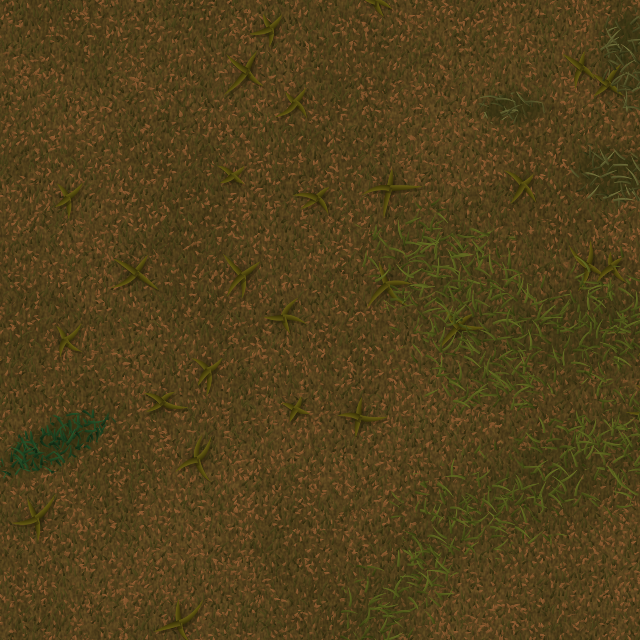
Reproduce this texture procedurally as a three.js fragment shader.

```glsl
// Brown forest soil with orange litter, grass patches, dry tufts and small curved-leaf plants.
varying vec2 vUv;

vec3 hash3(vec2 p) {
  vec3 q = fract(p.xyx * vec3(0.1031, 0.1030, 0.0973));
  q += dot(q, q.yxz + 33.33);
  return fract((q.xxy + q.yzz) * q.zyx);
}

float gradientDot(vec2 cell, vec2 offset) {
  float a = 6.2832 * hash3(cell + 17.0).x;
  return dot(vec2(cos(a), sin(a)), offset);
}

// Gradient noise, about -0.7 to 0.7
float noise(vec2 p) {
  vec2 i = floor(p), f = fract(p);
  vec2 u = f * f * f * (f * (f * 6.0 - 15.0) + 10.0);
  vec2 e = vec2(1.0, 0.0);
  return mix(mix(gradientDot(i, f), gradientDot(i + e, f - e), u.x),
             mix(gradientDot(i + e.yx, f - e.yx), gradientDot(i + 1.0, f - 1.0), u.x), u.y);
}

float capsule(vec2 p, vec2 a, vec2 b, float radius) {
  vec2 ab = b - a;
  return length(p - a - ab * clamp(dot(p - a, ab) / dot(ab, ab), 0.0, 1.0)) - radius;
}

float ellipseMask(vec2 p, vec2 center, vec2 radii) {
  return 1.0 - smoothstep(0.5, 1.2, length((p - center) / radii));
}

// Tapered, bent leaf from the origin: x = coverage, y = position along it, z = side
vec3 blade(vec2 p, float angle, float len, float bend, float halfWidth) {
  vec2 axis = vec2(sin(angle), cos(angle));
  vec2 q = vec2(dot(p, vec2(axis.y, -axis.x)), dot(p, axis));
  float t = clamp(q.y / len, 0.0, 1.0);
  float slope = 2.0 * bend * t;
  float x = (q.x - bend * len * t * t) / sqrt(1.0 + slope * slope);
  float d = max(abs(x) - halfWidth * (1.0 - t * t), max(-q.y, q.y - len));
  return vec3(1.0 - smoothstep(-0.0006, 0.0011, d), t, clamp(x / halfWidth, -1.0, 1.0));
}

// One jittered layer of blades; size = length and half width, lean = mean angle and spread
vec3 bladeLayer(vec3 color, vec2 uv, float cells, float amount, vec2 size, vec2 lean,
                vec3 dark, vec3 light, float seed) {
  if (amount < 0.01) return color;
  vec2 home = floor(uv * cells + seed * 0.37);
  for (int j = -1; j <= 1; j++) for (int i = -1; i <= 1; i++) {
    vec2 cell = home + vec2(float(i), float(j));
    vec3 r = hash3(cell + seed * 13.0 + 5.0), s = hash3(cell + seed * 29.0 + 71.0);
    vec2 root = (cell + r.xy - seed * 0.37) / cells;
    vec3 b = blade(uv - root, lean.x + (s.x - 0.5) * lean.y,
                   size.x * (0.55 + 0.45 * s.y), (s.z - 0.5) * 1.3, size.y);
    float shown = smoothstep(r.z - 0.06, r.z + 0.06, amount);
    vec3 tint = mix(dark, light, clamp(0.15 + 0.45 * b.y + 0.6 * (s.y - 0.3) - 0.15 * b.z, 0.0, 1.0));
    color = mix(color, tint, b.x * shown);
  }
  return color;
}

// Scattered rosettes of ochre leaves with a soft shadow
vec3 plants(vec3 color, vec2 uv) {
  const float CELLS = 7.5;
  vec2 home = floor(uv * CELLS);
  for (int j = -1; j <= 1; j++) for (int i = -1; i <= 1; i++) {
    vec2 cell = home + vec2(float(i), float(j));
    vec3 r = hash3(cell + 41.0), s = hash3(cell + 93.0);
    vec2 center = (cell + 0.1 + 0.8 * r.xy) / CELLS;
    if (r.z > mix(0.2, 0.66, smoothstep(0.2, 0.5, center.y))) continue;
    vec2 p = uv - center;
    float size = mix(0.032, 0.054, s.x);
    color *= 1.0 - 0.3 * exp(-dot(p, p) / (size * size * 0.12));
    for (int k = 0; k < 4; k++) {
      vec3 v = hash3(cell * 5.0 + float(k) * 19.0 + 7.0);
      float angle = s.y * 1.6 - 0.9 + float(k) * 1.55 + (v.x - 0.5) * 0.8;
      float len = size * (0.6 + 0.4 * v.y), bend = mix(-0.55, 0.55, v.z);
      float shadow = blade(p + vec2(-0.003, 0.004), angle, len, bend, 0.0045).x;
      color = mix(color, vec3(0.15, 0.12, 0.03), 0.4 * shadow);
      vec3 b = blade(p, angle, len, bend, 0.0042);
      vec3 leaf = mix(vec3(0.25, 0.22, 0.03), vec3(0.47, 0.42, 0.09), 0.5 - 0.5 * b.z);
      color = mix(color, leaf * (0.8 + 0.25 * b.y), b.x);
    }
  }
  return color;
}

void main() {
  vec2 uv = vUv;
  float broad = noise(uv * 5.0), patchy = noise(uv * 17.0 + 9.0), mottle = noise(uv * 48.0 + 3.0);

  // Soil with fine upright grain
  vec3 color = mix(vec3(0.27, 0.215, 0.085), vec3(0.37, 0.28, 0.13), clamp(0.5 + 0.5 * broad + 0.6 * mottle, 0.0, 1.0));
  color *= 1.0 + 0.3 * noise(uv * vec2(230.0, 110.0)) + 0.22 * noise(uv * vec2(330.0, 240.0) + 50.0);

  // Dark moss strokes and orange litter
  float moss = clamp(0.5 + 0.7 * patchy + 0.5 * mottle, 0.05, 0.9);
  float litter = clamp(0.36 - 0.6 * patchy - 0.7 * mottle + 0.2 * broad, 0.03, 0.8);
  for (int k = 0; k < 2; k++) {
    float seed = float(k) + 1.0;
    color = bladeLayer(color, uv, 85.0, moss, vec2(0.014, 0.0014), vec2(0.1, 1.1),
                       vec3(0.18, 0.155, 0.05), vec3(0.33, 0.30, 0.12), seed);
    color = bladeLayer(color, uv, 105.0, litter, vec2(0.0075, 0.0018), vec2(0.3, 2.4),
                       vec3(0.38, 0.26, 0.12), vec3(0.60, 0.38, 0.21), seed + 4.0);
  }

  // Where grass, teal bush and dry tufts grow
  float field = min(capsule(uv, vec2(0.68, 0.59), vec2(0.76, 0.45), 0.065),
                    capsule(uv, vec2(0.78, 0.49), vec2(1.0, 0.48), 0.055));
  field = min(field, capsule(uv, vec2(0.59, 0.03), vec2(0.72, 0.19), 0.03));
  field = min(field, capsule(uv, vec2(0.72, 0.19), vec2(1.0, 0.33), 0.045));
  float grass = 0.75 * (1.0 - smoothstep(-0.04, 0.06, field + 0.07 * patchy + 0.03 * mottle));
  vec2 tilted = uv - vec2(0.0, 0.45 * (uv.x - 0.08));
  float bush = ellipseMask(tilted, vec2(0.075, 0.305), vec2(0.095, 0.04));
  float tufts = max(ellipseMask(uv, vec2(0.80, 0.83), vec2(0.055, 0.03)),
                    ellipseMask(uv, vec2(0.96, 0.73), vec2(0.065, 0.05)));
  tufts = max(tufts, ellipseMask(uv, vec2(0.98, 0.91), vec2(0.045, 0.09)));
  color = mix(color, vec3(0.16, 0.17, 0.05), 0.45 * grass + 0.55 * max(bush, tufts));

  color = plants(color, uv);
  for (int k = 0; k < 4; k++) {
    float seed = float(k) + 11.0;
    color = bladeLayer(color, uv, 42.0, grass, vec2(0.030, 0.0017), vec2(0.3, 3.6),
                       vec3(0.19, 0.21, 0.05), vec3(0.43, 0.46, 0.15), seed);
    color = bladeLayer(color, uv, 55.0, 0.8 * bush, vec2(0.024, 0.0018), vec2(0.9, 4.0),
                       vec3(0.06, 0.14, 0.06), vec3(0.17, 0.36, 0.18), seed + 10.0);
    color = bladeLayer(color, uv, 45.0, 0.6 * tufts, vec2(0.032, 0.0015), vec2(0.2, 2.8),
                       vec3(0.17, 0.17, 0.06), vec3(0.48, 0.47, 0.25), seed + 20.0);
  }
  gl_FragColor = vec4(color, 1.0);
}
```
